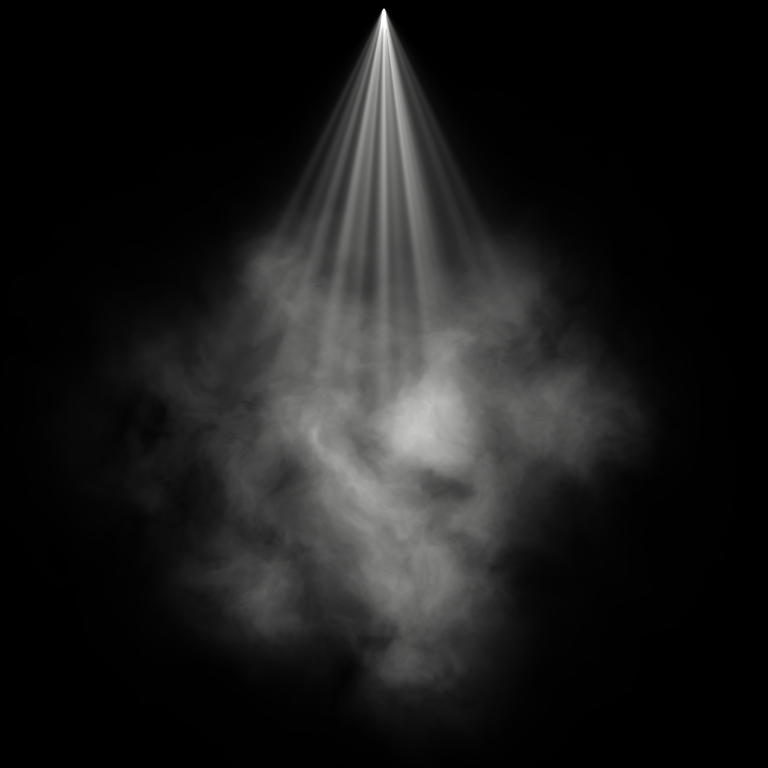
Write a Shadertoy shader that draws this background.

```glsl
// A narrow spotlight fans down from the top and dissolves into drifting smoke.
// Rays are soft lobes over the slope from the lamp; smoke is a sum of soft
// puffs, warped and broken up by fractal noise, screened over the beam.

#define LAMP vec2(0.5, 0.99)
#define BEAM_GAIN 1.22
#define BEAM_SPREAD 0.36
#define BEAM_REACH 0.42
#define TIP_GLOW 0.6
#define SMOKE_SCALE 8.0
#define SMOKE_WARP 0.06
#define SMOKE_GAIN 1.0
#define HAZE 0.03
#define TINT vec3(1.0, 1.0, 0.993)

// Slope, half width and strength of each main ray
const vec3 RAYS[10] = vec3[10](
    vec3(-0.46, 0.035, 0.06), vec3(-0.36, 0.030, 0.10),
    vec3(-0.28, 0.035, 0.14), vec3(-0.165, 0.028, 0.26),
    vec3(-0.10, 0.022, 0.20), vec3(0.0, 0.026, 0.26),
    vec3(0.055, 0.018, 0.15), vec3(0.155, 0.055, 0.30),
    vec3(0.34, 0.030, 0.08), vec3(0.43, 0.030, 0.06));

// Centre, radius and density of each puff
const vec4 PUFFS[12] = vec4[12](
    vec4(0.49, 0.41, 0.15, 0.45), vec4(0.40, 0.45, 0.06, 0.22),
    vec4(0.57, 0.47, 0.05, 0.20), vec4(0.39, 0.63, 0.07, 0.24),
    vec4(0.52, 0.27, 0.10, 0.22), vec4(0.33, 0.24, 0.07, 0.20),
    vec4(0.62, 0.25, 0.06, 0.16), vec4(0.70, 0.49, 0.10, 0.24),
    vec4(0.64, 0.60, 0.08, 0.16), vec4(0.80, 0.44, 0.06, 0.10),
    vec4(0.27, 0.45, 0.13, 0.12), vec4(0.53, 0.14, 0.08, 0.15));

// Thin places in the smoke, same layout
const vec4 GAPS[3] = vec4[3](
    vec4(0.65, 0.44, 0.050, 0.13), vec4(0.385, 0.365, 0.032, 0.18),
    vec4(0.34, 0.54, 0.045, 0.08));

float hash(vec2 p) {
    return fract(sin(dot(p, vec2(127.1, 311.7))) * 43758.55);
}

float noise(vec2 p) {
    vec2 cell = floor(p), f = fract(p);
    f = f * f * f * (f * (f * 6.0 - 15.0) + 10.0);
    return mix(mix(hash(cell), hash(cell + vec2(1, 0)), f.x),
               mix(hash(cell + vec2(0, 1)), hash(cell + vec2(1, 1)), f.x), f.y);
}

float fbm(vec2 p) {
    const mat2 turn = mat2(0.8, 0.6, -0.6, 0.8);
    float sum = 0.0, total = 0.0, amp = 0.5;
    for (int i = 0; i < 6; i++) {
        sum += amp * noise(p);
        total += amp;
        p = turn * p * 2.03 + 17.3;
        amp *= 0.54;
    }
    return sum / total;
}

float blob(vec2 p, vec4 b) {
    vec2 d = (p - b.xy) / b.z;
    return b.w * exp(-dot(d, d));
}

float beam(vec2 p, float pixel) {
    float depth = LAMP.y - p.y;
    float safeDepth = max(depth, 0.002);
    float slope = (p.x - LAMP.x) / safeDepth;
    float blur = pixel / safeDepth;

    // Broad cone, then the rays inside it
    float cone = slope / (BEAM_SPREAD + blur);
    float light = 0.27 * exp(-cone * cone);
    for (int i = 0; i < 10; i++) {
        float d = (slope - RAYS[i].x) / (RAYS[i].y + blur);
        light += RAYS[i].z * exp(-d * d);
    }

    // Fine streaks, smoothed out where they are thinner than a pixel
    float streak = noise(vec2(slope * 38.0, 4.7)) - 0.5;
    light *= 1.0 + 0.28 * streak / (1.0 + 38.0 * blur);

    float fade = exp(-pow(safeDepth / BEAM_REACH, 2.5));
    float tip = 1.0 + TIP_GLOW * exp(-safeDepth / 0.06);
    return BEAM_GAIN * light * fade * tip * smoothstep(0.0, 0.005, depth);
}

float smoke(vec2 p) {
    vec2 q = p * SMOKE_SCALE;
    vec2 warp = vec2(fbm(q + 3.1), fbm(q + 41.7)) - 0.5;
    vec2 drifted = p + SMOKE_WARP * warp;

    float density = blob(drifted, vec4(0.48, 0.43, 0.27, HAZE));
    for (int i = 0; i < 12; i++) density += blob(drifted, PUFFS[i]);
    for (int i = 0; i < 3; i++) density -= blob(drifted, GAPS[i]);
    density = max(density, 0.0);

    // Wisps are more ragged where the smoke is thin
    float wisps = fbm(q * 1.25 + 0.9 * warp + 9.4) - 0.5;
    float contrast = mix(2.6, 1.2, smoothstep(0.0, 0.5, density));
    return SMOKE_GAIN * max(density * (1.0 + contrast * wisps), 0.0);
}

void mainImage(out vec4 fragColor, in vec2 fragCoord) {
    vec2 p = fragCoord / iResolution.xy;
    float rays = clamp(beam(p, 0.7 / iResolution.x), 0.0, 1.0);
    float cloud = clamp(smoke(p), 0.0, 1.0);
    float light = 1.0 - (1.0 - rays) * (1.0 - cloud);
    fragColor = vec4(light * TINT, 1.0);
}
```
